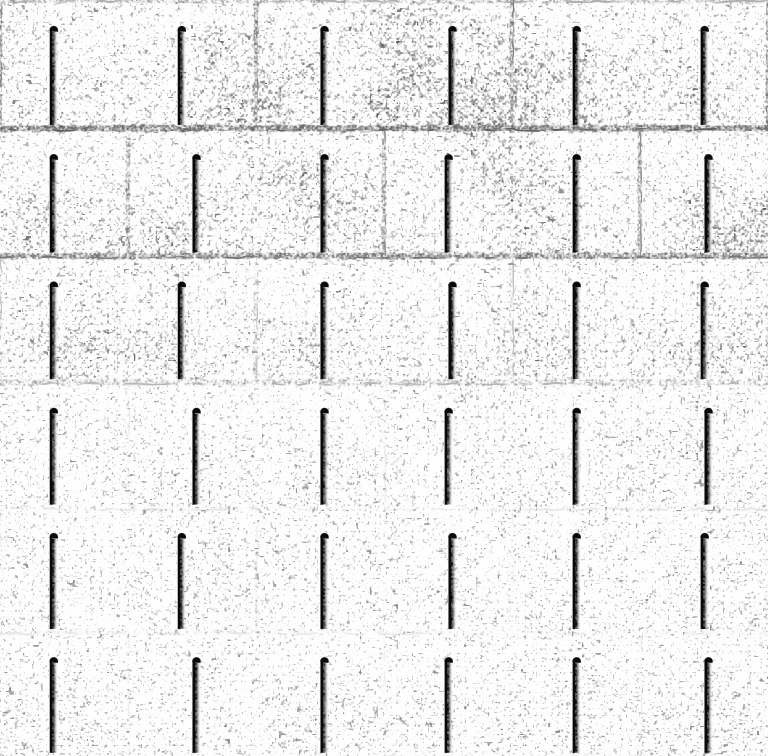
Write a Shadertoy shader that draws this texture.

```glsl
#define GRID 6.0
#define PAPER 0.995
#define INK 0.04
#define STEM_HALF 0.0115
#define STEM_TOP 0.235
#define STEM_END 0.975
#define HEAD_RADIUS 0.033
#define JOINT_HALF 0.032
#define GRAIN_SCALE 58.0
#define SAG 0.035
#define STAIN 0.5

float hash(vec2 p) {
    return fract(sin(dot(p, vec2(127.1, 311.7))) * 43758.5453);
}

float noise(vec2 p) {
    vec2 i = floor(p), f = fract(p);
    f = f * f * (3.0 - 2.0 * f);
    return mix(mix(hash(i), hash(i + vec2(1, 0)), f.x),
               mix(hash(i + vec2(0, 1)), hash(i + vec2(1, 1)), f.x), f.y);
}

float boxDistance(vec2 p, vec2 halfSize) {
    vec2 d = abs(p) - halfSize;
    return length(max(d, 0.0)) + min(max(d.x, d.y), 0.0);
}

// Upper courses are far more weathered than lower ones
float wearOf(float row) {
    return 0.13 + 0.87 * smoothstep(3.2, 0.3, row);
}

// Mortar line; wear fills its gaps and darkens one edge
float jointInk(float dist, float wear, float grain, vec2 p) {
    float ragged = abs(dist) + (noise(p * 26.0) - 0.5) * 0.022;
    float band = smoothstep(JOINT_HALF, JOINT_HALF * 0.5, ragged);
    float low = mix(0.5, 0.0, wear);
    float mortar = band * smoothstep(low, low + 0.85, grain) * mix(0.4, 0.62, wear);
    float edge = abs(dist - 0.012 + (noise(p * 15.0 + 3.0) - 0.5) * 0.02);
    float crack = smoothstep(0.013, 0.003, edge)
                * smoothstep(0.4, 0.8, noise(p * 11.0 + 31.0));
    return max(mortar, crack * wear * 0.65);
}

// Pale pores, thickened into stains, with a few dark pits
float speckleInk(vec2 p, float row, float grain) {
    vec2 f = fract(p);
    float wear = wearOf(row);
    float cloud = noise(p * 1.4 + 7.3) * 0.6 + noise(p * 3.7) * 0.4;
    float lower = smoothstep(0.05, 0.8, f.y);
    float density = (0.12 + 0.3 * wear) * (0.25 + lower * cloud * 1.5);
    density += wear * STAIN * smoothstep(0.5, 0.85, cloud);
    density = clamp(density, 0.0, 1.0);
    float low = mix(0.65, 0.42, density);
    float pores = clamp((grain - low) * 1.35, 0.0, 0.75);
    float pits = smoothstep(0.80, 0.95, noise(p * vec2(38, 46) + 5.0))
               * smoothstep(0.42, 0.75, noise(p * 9.0 + 19.0));
    return max(pores, pits * (0.4 + 0.35 * density));
}

// Slot with a round head leaning right and a grainy shaded flank
float hookInk(vec2 p, float row, float grain, float aa) {
    float cell = floor(p.x);
    float block = floor((cell + mod(row, 2.0)) * 0.5);
    float shift = block < 0.5 ? 0.4 : mix(0.485, 0.515, mod(block, 2.0));
    vec2 q = vec2(p.x - cell - shift, fract(p.y));
    float middle = 0.5 * (STEM_TOP + STEM_END);
    float halfLength = 0.5 * (STEM_END - STEM_TOP);
    float stem = boxDistance(q - vec2(0, middle), vec2(STEM_HALF, halfLength));
    float head = length(q - vec2(0.02, STEM_TOP)) - HEAD_RADIUS;
    head = max(head, q.y - STEM_TOP - 0.012);
    float solid = smoothstep(aa, -aa, min(stem, head));
    float side = max(q.x - STEM_HALF, 0.0);
    float flank = step(0.0, q.x) * smoothstep(0.05, 0.0, side)
                * smoothstep(STEM_TOP - 0.01, STEM_TOP + 0.02, q.y)
                * smoothstep(STEM_END + aa, STEM_END - aa, q.y);
    return max(solid, flank * flank * (0.45 + 0.8 * grain));
}

void mainImage(out vec4 fragColor, in vec2 fragCoord) {
    // Cell coordinates counted from the top left, courses slightly sagging
    vec2 uv = fragCoord / iResolution.xy;
    vec2 p = vec2(uv.x, 1.0 - uv.y) * GRID;
    p.y -= SAG * sin(3.14159 * p.y / GRID);
    float row = clamp(floor(p.y), 0.0, GRID - 1.0);
    float aa = 0.75 * GRID / iResolution.y;
    float grain = 0.55 * noise(p * GRAIN_SCALE)
                + 0.45 * noise(p.yx * GRAIN_SCALE * 1.37 + 13.0);

    // Running bond: two cells per block, every other course offset by one
    float across = mod(p.x + mod(row, 2.0) + 1.0, 2.0) - 1.0;
    float course = floor(p.y + 0.5);
    float bed = p.y - course;
    float bedWear = course < 0.5 ? 0.5 : wearOf(course - 1.0);

    float ink = speckleInk(p, row, grain);
    ink = max(ink, jointInk(bed, bedWear, grain, p));
    ink = max(ink, jointInk(across * 1.4, wearOf(row) * 0.8, grain, p));
    ink = max(ink, hookInk(p, row, grain, aa));

    fragColor = vec4(vec3(mix(PAPER, INK, clamp(ink, 0.0, 1.0))), 1.0);
}
```
